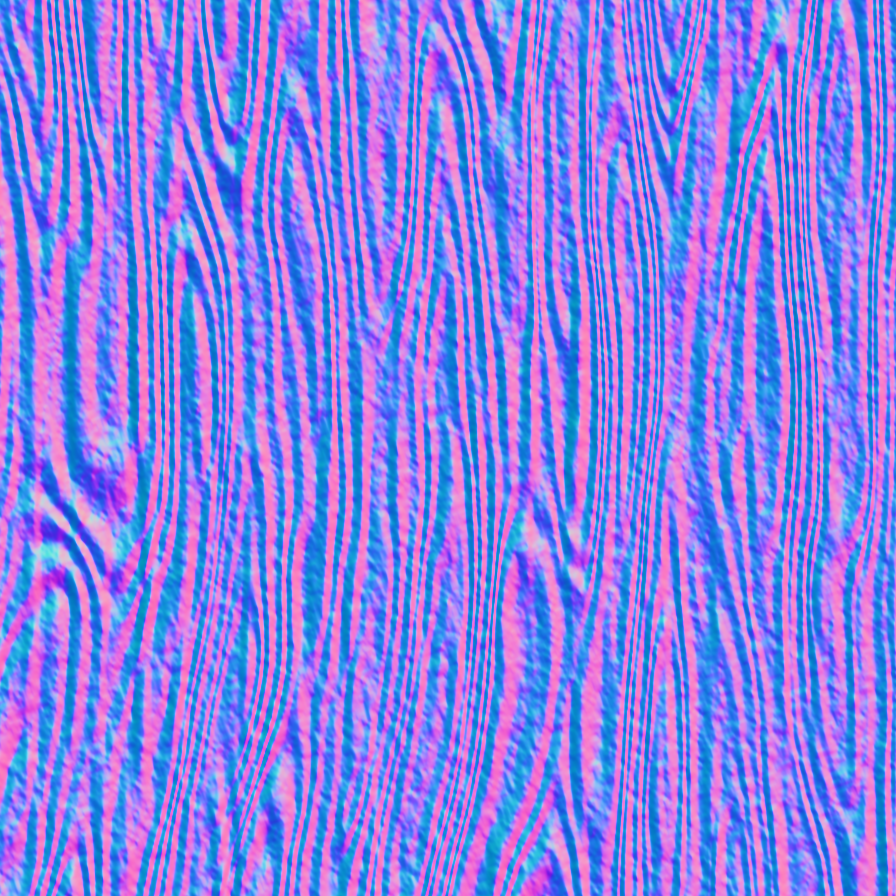
This texture map is drawn by a WebGL 1 fragment shader. Its source:

```glsl
precision highp float;

uniform vec2 u_resolution;

float hash(vec2 cell) {
  return fract(sin(dot(cell, vec2(127.1, 311.7))) * 43758.5453);
}

float noise(vec2 p) {
  vec2 cell = floor(p);
  vec2 f = fract(p);
  f = f * f * f * (f * (f * 6.0 - 15.0) + 10.0);
  return mix(mix(hash(cell), hash(cell + vec2(1.0, 0.0)), f.x),
             mix(hash(cell + vec2(0.0, 1.0)), hash(cell + 1.0), f.x), f.y);
}

// Growth-ring index: its contours form long strands, ovals and chevrons
float rings(vec2 p) {
  float x = p.x + 0.09 * noise(p * vec2(3.0, 1.5) + 7.3)
                + 0.012 * noise(p * vec2(7.0, 5.0) + 2.9);
  float columns = 1.7 * cos(43.0 * x);
  float knots = 6.0 * noise(vec2(x * 8.0, p.y * 2.1) + 21.7);
  float bends = 2.4 * noise(vec2(x * 17.0, p.y * 3.6) + 4.1);
  float wobble = 0.6 * noise(vec2(x * 38.0, p.y * 9.0) + 11.9);
  return columns + knots + bends + wobble;
}

// Long fibres and a finely pitted surface
float roughness(vec2 p) {
  vec2 skewed = p + 0.35 * vec2(p.y, -p.x);
  return 0.024 * noise(vec2(p.x * 75.0 + 2.0 * noise(p * 5.0), p.y * 3.5))
       + 0.006 * noise(skewed * vec2(115.0, 75.0) + 3.7)
       + 0.0025 * noise(skewed * vec2(210.0, 150.0) + 9.2);
}

vec2 ringGradient(vec2 p) {
  vec2 e = vec2(0.001, 0.0);
  return vec2(rings(p + e.xy) - rings(p - e.xy),
              rings(p + e.yx) - rings(p - e.yx)) / (2.0 * e.x);
}

vec2 roughGradient(vec2 p) {
  vec2 e = vec2(0.0015, 0.0);
  return vec2(roughness(p + e.xy) - roughness(p - e.xy),
              roughness(p + e.yx) - roughness(p - e.yx)) / (2.0 * e.x);
}

void main() {
  vec2 p = gl_FragCoord.xy / u_resolution;

  // Unevenly spaced grooves along the rings, softened where they crowd
  float ring = rings(p);
  vec2 gradient = ringGradient(p);
  float density = length(gradient);
  float groove = sin(6.2832 * ring + 3.0 * noise(vec2(ring * 0.8, 5.0)));
  float depth = 3.3 * (0.45 + 0.9 * noise(p * vec2(16.0, 5.0) + 31.0));
  depth *= 1.0 - 0.75 * smoothstep(90.0, 190.0, density);
  vec2 slope = depth * groove * gradient / (density + 28.0);

  // One flank of each ridge is steeper than the other
  slope *= vec2(slope.x > 0.0 ? 1.25 : 0.85, 0.75);
  slope += roughGradient(p) * vec2(1.0, 0.8);

  // Encode the surface direction as colour
  vec3 normal = normalize(vec3(slope, 1.0));
  normal.z = sqrt(normal.z);
  gl_FragColor = vec4(0.5 + 0.5 * normal, 1.0);
}
```
